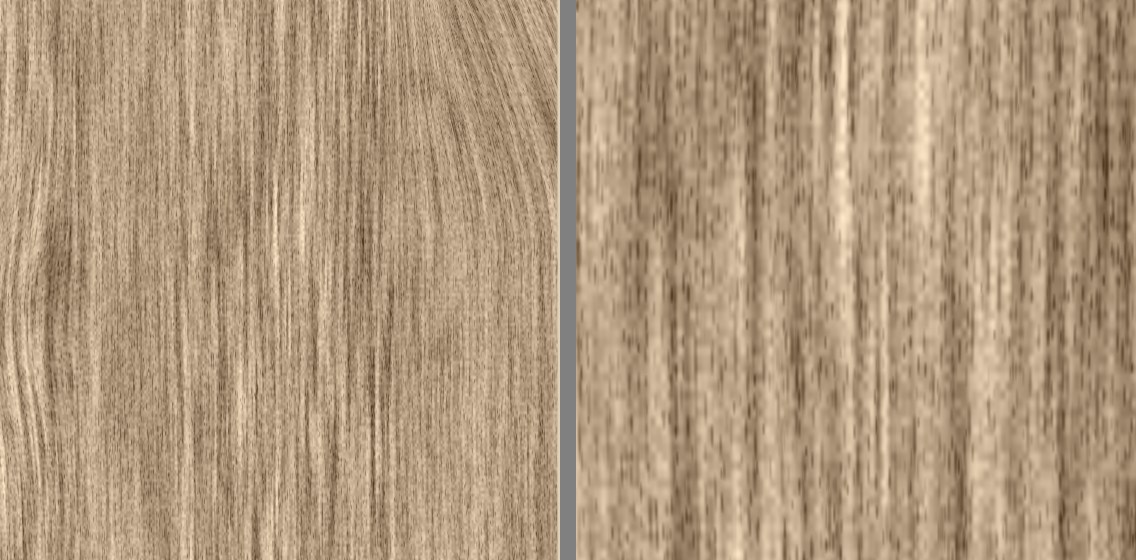
Left: the whole. Right: its middle third, enlarged.
A Shadertoy shader for this texture:

```glsl
// Pale oak veneer: straight fibres in the middle, pinched grain at the left
// and a cathedral arch at the right. Stretched value noise is sampled in bent
// grain coordinates, then thin dark pores are scattered along the fibres.

#define WOOD_COLOR   vec3(0.722, 0.628, 0.520)
#define EDGE_COLOR   vec3(0.88, 0.82, 0.72)
#define FINE_STREAK  0.24
#define MID_STREAK   0.17
#define BROAD_STREAK 0.07
#define SPECKLE      0.15
#define PORE_DEPTH   0.19
#define PORE_DENSITY 0.40
#define ARCH_BEND    0.12
#define PINCH_BEND   0.032

float hash(vec2 p) {
    return fract(sin(dot(p, vec2(127.1, 311.7))) * 43758.5453);
}

// Value noise centred on zero
float noise(vec2 p) {
    vec2 i = floor(p), f = fract(p);
    f = f * f * (3.0 - 2.0 * f);
    float low = mix(hash(i), hash(i + vec2(1, 0)), f.x);
    float high = mix(hash(i + vec2(0, 1)), hash(i + vec2(1, 1)), f.x);
    return mix(low, high, f.y) - 0.5;
}

// Soft stripe around a centre
float stripe(float x, float center, float width) {
    float d = (x - center) / width;
    return exp(-d * d);
}

// Fibres whose ends are staggered from column to column
float fibre(vec2 p) {
    float column = floor(p.x), f = fract(p.x);
    float left = noise(vec2(column, p.y + 7.0 * hash(vec2(column, 1.7))));
    float right = noise(vec2(column + 1.0, p.y + 7.0 * hash(vec2(column + 1.0, 1.7))));
    return mix(left, right, f * f * (3.0 - 2.0 * f));
}

// Position across the fibres after bending
float grainCoord(vec2 p) {
    float arch = pow(max(p.y - 0.55, 0.0) / 0.45, 1.6) * smoothstep(0.66, 0.84, p.x);
    float pinch = stripe(p.y, 0.43, 0.2) * (1.0 - smoothstep(0.04, 0.18, p.x));
    float wobble = 0.005 * noise(p * vec2(7.0, 4.0)) + 0.0015 * noise(p * vec2(25.0, 12.0));
    return p.x + ARCH_BEND * arch + PINCH_BEND * pinch + wobble;
}

// Thin pointed hairlines in three sizes, at most one per cell
float pores(vec2 g, float density) {
    float dark = 0.0;
    for (int k = 0; k < 3; k++) {
        float layer = float(k);
        vec2 q = g * vec2(235.0 - 30.0 * layer, 58.0 - 20.0 * layer) + 17.3 * layer;
        float column = floor(q.x);
        q.y += 9.0 * hash(vec2(column, 3.0 + layer));
        vec2 cell = floor(q), f = fract(q);
        float center = 0.35 + 0.3 * hash(cell + 5.7);
        float halfLength = 0.22 + 0.28 * hash(cell + 11.3);
        float t = (f.y - 0.5) / halfLength;
        float taper = max(1.0 - t * t, 0.0);
        float across = 1.0 - smoothstep(0.0, 0.35, abs(f.x - center));
        float present = smoothstep(-0.08, 0.08, density - hash(cell + 23.9));
        float depth = 0.35 + 0.75 * hash(cell + 31.1);
        dark = max(dark, present * across * taper * depth);
    }
    return dark;
}

void mainImage(out vec4 fragColor, in vec2 fragCoord) {
    vec2 p = fragCoord / iResolution.xy;
    float g = grainCoord(p);
    float archSide = smoothstep(0.68, 0.75, p.x);
    float leftSide = 1.0 - smoothstep(0.12, 0.18, p.x);
    float middle = smoothstep(0.27, 0.36, p.x) * (1.0 - archSide);

    // Fibres: strong at the left and middle, calm elsewhere
    float gain = 0.66 + 0.45 * leftSide + 0.45 * middle + 0.04 * archSide;
    float fibres = FINE_STREAK * fibre(vec2(g * 245.0, p.y * 9.0))
                 + MID_STREAK * fibre(vec2(g * 120.0 + 40.0, p.y * 3.5))
                 + BROAD_STREAK * noise(vec2(g * 45.0 + 90.0, p.y * 0.9 + 3.0));
    float tone = gain * fibres;
    tone += SPECKLE * noise(vec2(g * 300.0, p.y * 190.0));
    tone += 0.05 * noise(p * vec2(9.0, 4.0) + 60.0);

    // Long pale streaks in the straight grain
    float fade = 0.8 + 0.8 * noise(vec2(g * 20.0, p.y * 5.0));
    tone += fade * (0.11 * stripe(g, 0.495, 0.006) + 0.07 * stripe(g, 0.34, 0.004)
                  + 0.06 * stripe(g, 0.425, 0.005) + 0.05 * stripe(g, 0.68, 0.008));

    // Growth bands of the arch
    float band = g + 0.008 * noise(p * vec2(60.0, 22.0));
    float darkBands = stripe(band, 0.915, 0.011) + 0.7 * stripe(band, 0.962, 0.008)
                    + 0.7 * stripe(band, 1.02, 0.011);
    tone += archSide * (0.05 * stripe(band, 0.872, 0.02) - 0.055 * darkBands);

    // Ragged oval rings inside the arch
    float radius = length((p - vec2(0.74, 0.6)) / vec2(0.1, 0.25));
    radius += 0.18 * noise(p * vec2(45.0, 14.0)) + 0.1 * noise(p * vec2(130.0, 30.0));
    float ovals = stripe(radius, 1.0, 0.09) + 0.7 * stripe(radius, 0.48, 0.11);
    ovals *= archSide * (0.8 + noise(p * vec2(14.0, 9.0)));
    tone -= 0.06 * ovals;

    // Darker heart at the lower middle and at the left pinch
    tone -= 0.02 * stripe(p.x, 0.36, 0.16) * (1.0 - smoothstep(0.3, 0.9, p.y));
    tone -= 0.02 * stripe(p.x, 0.03, 0.06) * stripe(p.y, 0.45, 0.05);

    // Pores gather in dark grain
    float density = PORE_DENSITY - 1.3 * gain * fibres;
    density += 0.3 * archSide * (darkBands + ovals) - 0.1 * archSide;
    tone -= PORE_DEPTH * pores(vec2(g, p.y), clamp(density, 0.05, 0.9));

    // Shade, with a slim pale edge at the right
    vec3 color = WOOD_COLOR + tone * vec3(1.0, 1.0, 0.97);
    color = mix(color, EDGE_COLOR, smoothstep(0.993, 0.998, p.x));
    fragColor = vec4(clamp(color, 0.0, 1.0), 1.0);
}
```
